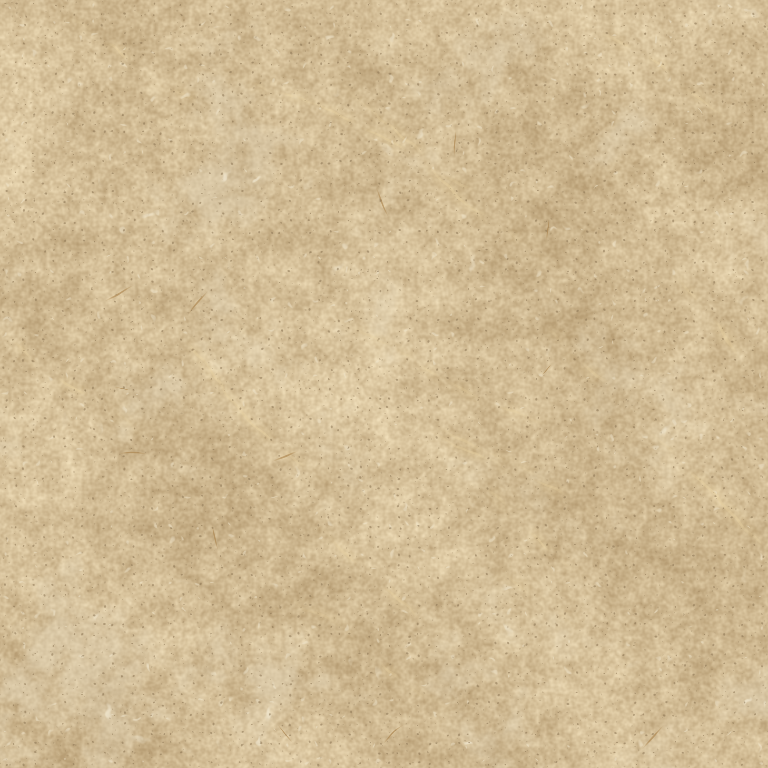
Give the GLSL for this texture, as a three.js fragment shader.

```glsl
// Warm beige limestone: gradient-noise clouds and fine grit set the tone,
// pale chalky patches lie on top, then broken diagonal veins, thin brown
// scratches, white shell flecks and tiny dark pores.
varying vec2 vUv;

const vec3 SAND_DARK  = vec3(0.745, 0.648, 0.488);
const vec3 SAND_LIGHT = vec3(0.912, 0.838, 0.690);
const vec3 CHALK      = vec3(0.865, 0.805, 0.685);
const vec3 VEIN       = vec3(0.925, 0.835, 0.640);
const vec3 SHELL      = vec3(0.950, 0.915, 0.825);
const vec3 PORE       = vec3(0.540, 0.450, 0.320);
const vec3 SCRATCH    = vec3(0.660, 0.500, 0.280);
const float TAU = 6.28318;
const int VEIN_COUNT = 16;

vec2 hash2(vec2 p) {
  vec3 q = fract(p.xyx * vec3(0.1031, 0.1030, 0.0973));
  q += dot(q, q.yzx + 33.33);
  return fract((q.xx + q.yz) * q.zy);
}

float cornerSlope(vec2 id, vec2 offset) {
  float angle = TAU * hash2(id).x;
  return dot(vec2(cos(angle), sin(angle)), offset);
}

// Gradient noise, roughly -0.7 to 0.7
float gradientNoise(vec2 p) {
  vec2 id = floor(p), f = fract(p);
  vec2 u = f * f * f * (f * (f * 6.0 - 15.0) + 10.0);
  vec2 e = vec2(1.0, 0.0);
  float low  = mix(cornerSlope(id, f), cornerSlope(id + e.xy, f - e.xy), u.x);
  float high = mix(cornerSlope(id + e.yx, f - e.yx), cornerSlope(id + e.xx, f - e.xx), u.x);
  return mix(low, high, u.y);
}

float fbm(vec2 p) {
  float sum = 0.0, amplitude = 0.5;
  for (int i = 0; i < 5; i++) {
    sum += amplitude * gradientNoise(p);
    p = mat2(0.8, 0.6, -0.6, 0.8) * p * 2.03 + 17.3;
    amplitude *= 0.55;
  }
  return sum;
}

vec2 warp(vec2 p, float scale, float amount) {
  return p + amount * vec2(gradientNoise(p * scale), gradientNoise(p * scale + 41.7));
}

vec2 rotate(vec2 p, float angle) {
  float c = cos(angle), s = sin(angle);
  return vec2(c * p.x + s * p.y, c * p.y - s * p.x);
}

// One randomly turned oval in a share of the cells; size is in cell units
float specks(vec2 p, float cells, float share, float size, float stretch, float seed) {
  vec2 q = p * cells, id = floor(q) + seed;
  vec2 place = hash2(id), kind = hash2(id.yx + 57.0);
  vec2 d = fract(q) - 0.5 - (place - 0.5) * 0.4;
  d = rotate(d, TAU * hash2(id + 113.0).x);
  float radius = size * mix(0.45, 1.0, kind.y);
  float dist = length(vec2(d.x / stretch, d.y));
  return step(kind.x, share) * (1.0 - smoothstep(radius * 0.3, radius * 1.3, dist));
}

// Tapered straight line about a centre
float stroke(vec2 p, vec2 centre, float angle, float reach, float width) {
  vec2 d = abs(rotate(p - centre, angle));
  float taper = 1.0 - smoothstep(reach * 0.3, reach, d.x);
  return taper * (1.0 - smoothstep(width * 0.2, width, d.y));
}

// Veins fall from upper left to lower right, each with a faint halo
float veins(vec2 p) {
  vec2 q = warp(warp(p, 8.0, 0.018), 45.0, 0.004);
  float mask = 0.0;
  for (int i = 0; i < VEIN_COUNT; i++) {
    vec2 key = vec2(float(i) + 3.0, 19.0);
    vec2 centre = hash2(key), shape = hash2(key + 71.0);
    float angle = -0.65 + (shape.x - 0.5) * 0.45;
    float reach = mix(0.07, 0.24, shape.y);
    float line = stroke(q, centre, angle, reach, 0.0032);
    float halo = stroke(q, centre, angle, reach, 0.014);
    mask = max(mask, max(line * 0.75, halo * 0.3));
  }
  return mask * smoothstep(-0.25, 0.25, gradientNoise(p * 26.0 + 5.0));
}

void main() {
  vec2 p = vUv;

  // Tone from clouds down to grit
  float grit = gradientNoise(p * 115.0) * 0.40 + gradientNoise(p * 215.0 + 9.0) * 0.36;
  float mottle = fbm(p * 27.0 + 31.0);
  float tone = 0.47 + 0.80 * fbm(p * 4.0 + 2.5) + 0.80 * mottle + grit;
  vec3 color = mix(SAND_DARK, SAND_LIGHT, clamp(tone, -0.15, 1.15));

  // Chalky patches with crumbled edges
  float patches = fbm(warp(p, 14.0, 0.03) * 5.0 + 63.0) + 0.35 * mottle;
  float chalk = smoothstep(0.04, 0.36, patches);
  color = mix(color, CHALK + 0.06 * grit, 0.55 * chalk);

  color = mix(color, VEIN, 0.65 * veins(p));

  // Scattered marks, with ragged outlines
  vec2 ragged = warp(p, 95.0, 0.006);
  float scratch = specks(warp(p, 30.0, 0.004), 9.0, 0.17, 0.013, 13.0, 211.0);
  float shell = specks(ragged, 19.0, 0.16, 0.085, 2.6, 307.0);
  float chips = specks(ragged, 52.0, 0.20, 0.13, 1.8, 401.0);
  float pores = specks(p, 78.0, 0.34, 0.13, 1.3, 503.0);
  float dust = specks(rotate(p, 0.5), 125.0, 0.30, 0.17, 1.3, 601.0);
  color = mix(color, SCRATCH, 0.60 * scratch);
  color = mix(color, SHELL, 0.70 * shell * smoothstep(-0.2, 0.25, patches));
  color = mix(color, SHELL, 0.45 * chips);
  color = mix(color, PORE, 0.55 * pores);
  color = mix(color, PORE, 0.26 * dust);

  gl_FragColor = vec4(color, 1.0);
}
```
